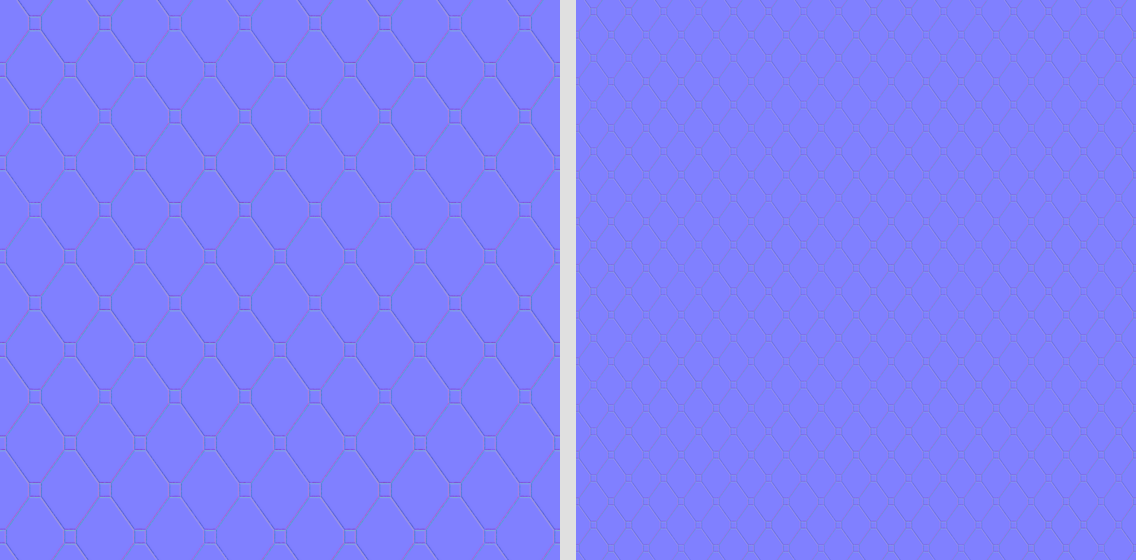
Left: one tile. Right: repeated 2 by 2.
Write a Shadertoy shader that draws this texture map.

```glsl
// Tangent-space normal map of octagonal tiles with small square insets, parted by thin grooves.

const vec2  REPEATS      = vec2(8.0, 6.0);            // cells across and down
const vec2  CELL         = 1.0 / REPEATS;             // cell size in canvas units
const vec2  INSET_HALF   = vec2(8.0, 9.4) / 768.0;    // half size of the square insets
const vec2  INSET_CENTRE = vec2(0.0, 0.25);           // inset position in cell units
const float GROOVE_WIDTH = 1.05 / 768.0;              // falloff radius of a groove
const float GROOVE_DEPTH = 1.45 / 768.0;
const float TILT_SCALE   = 0.45;                      // softens the sideways tint of the walls
const float SPECKLE_FREQ = 256.0;                     // whole numbers keep the noise tiling
const float SPECKLE_AMP  = 0.9;
const float WEAR_FREQ    = 4.0;
const float WEAR_AMP     = 0.25;
const float SLOPE_STEP   = 0.15 / 768.0;              // finite difference step
const int   SAMPLES      = 4;                         // antialiasing samples per axis

vec2 hashGradient(vec2 lattice) {
    vec3 h = fract(lattice.xyx * vec3(0.1031, 0.1030, 0.0973));
    h += dot(h, h.yzx + 33.33);
    float angle = 6.28318 * fract((h.x + h.y) * h.z);
    return vec2(cos(angle), sin(angle));
}

// Gradient noise that wraps after `period` lattice cells.
float tilingNoise(vec2 p, float period) {
    vec2 i = floor(p), f = fract(p);
    vec2 u = f * f * f * (f * (f * 6.0 - 15.0) + 10.0);
    vec2 e = vec2(0.0, 1.0);
    float a = dot(hashGradient(mod(i + e.xx, period)), f - e.xx);
    float b = dot(hashGradient(mod(i + e.yx, period)), f - e.yx);
    float c = dot(hashGradient(mod(i + e.xy, period)), f - e.xy);
    float d = dot(hashGradient(mod(i + e.yy, period)), f - e.yy);
    return mix(mix(a, b, u.x), mix(c, d, u.x), u.y);
}

float boxDistance(vec2 p, vec2 halfSize) {
    vec2 q = abs(p) - halfSize;
    return length(max(q, 0.0)) + min(max(q.x, q.y), 0.0);
}

// Distance to the nearest groove: inset outlines and the diagonals joining their corners.
float grooveDistance(vec2 uv) {
    vec2 q = abs(fract(uv * REPEATS - INSET_CENTRE + 0.5) - 0.5) * CELL;
    float inset = min(boxDistance(q, INSET_HALF),
                      boxDistance(0.5 * CELL - q, INSET_HALF));
    vec2 along = 0.5 * CELL - 2.0 * INSET_HALF;
    vec2 across = normalize(vec2(along.y, -along.x));
    float diagonal = abs(dot(q - 0.25 * CELL, across));
    return inset < 0.0 ? -inset : min(inset, diagonal);
}

float surfaceHeight(vec2 uv) {
    float d = grooveDistance(uv) / GROOVE_WIDTH;
    return -GROOVE_DEPTH * exp(-d * d);
}

vec3 surfaceNormal(vec2 uv, float strength) {
    vec2 e = vec2(SLOPE_STEP, 0.0);
    vec2 slope = vec2(surfaceHeight(uv + e.xy) - surfaceHeight(uv - e.xy),
                      surfaceHeight(uv + e.yx) - surfaceHeight(uv - e.yx));
    return normalize(vec3(-strength * slope / (2.0 * SLOPE_STEP), 1.0));
}

void mainImage(out vec4 fragColor, in vec2 fragCoord) {
    // Uneven groove depth
    vec2 uv = fragCoord / iResolution.xy;
    float strength = 1.0
        + SPECKLE_AMP * tilingNoise(uv * SPECKLE_FREQ, SPECKLE_FREQ)
        + WEAR_AMP * tilingNoise(uv * WEAR_FREQ, WEAR_FREQ);

    // Average the normals over the pixel
    vec3 normal = vec3(0.0);
    for (int y = 0; y < SAMPLES; y++) {
        for (int x = 0; x < SAMPLES; x++) {
            vec2 offset = (vec2(x, y) + 0.5) / float(SAMPLES) - 0.5;
            normal += surfaceNormal((fragCoord + offset) / iResolution.xy, strength);
        }
    }
    normal /= float(SAMPLES * SAMPLES);

    // Soften the tint and encode
    normal.xy *= TILT_SCALE;
    fragColor = vec4(0.5 + 0.5 * normal, 1.0);
}
```
